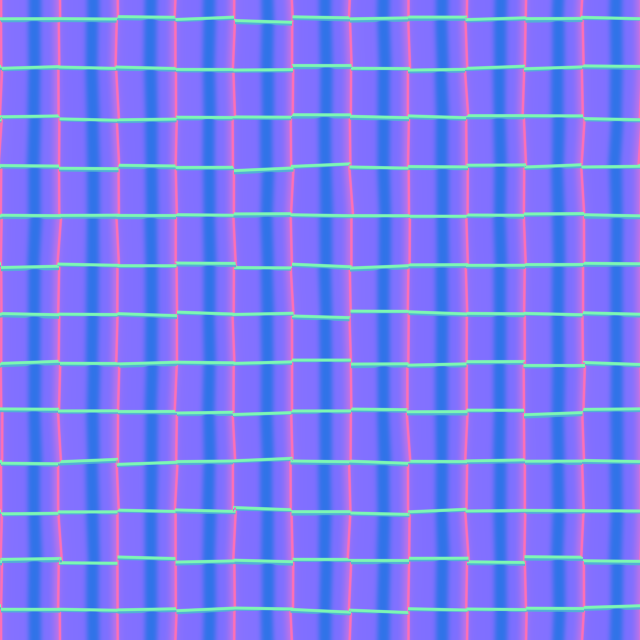
Reproduce this texture map procedurally as a Shadertoy shader.

```glsl
#define TILES vec2(11.0, 13.0)
#define PHASE vec2(0.02, 0.626)
#define VALLEY_CENTER 0.575
#define VALLEY_WIDTH 0.12
#define SEAM_WIDTH 0.021
#define LIP_WIDTH 0.030
#define FLAT_COLOR vec3(0.505, 0.44, 1.0)
#define VALLEY_COLOR vec3(0.19, 0.45, 0.91)
#define SLOPE_COLOR vec3(0.74, 0.45, 0.91)
#define SEAM_COLOR vec3(1.0, 0.44, 0.70)
#define LIP_COLOR vec3(0.49, 0.97, 0.70)
#define UNDER_COLOR vec3(0.30, 0.72, 0.82)

// Random values per tile; ids wrap so opposite canvas edges agree
vec3 tileHash(vec2 id, float seed) {
    vec3 p = fract(vec3(mod(id, TILES), seed).xyx * vec3(0.1031, 0.1030, 0.0973) + seed * 0.173);
    p += dot(p, p.yxz + 33.33);
    return fract((p.xxy + p.yzz) * p.zyx);
}

// Mostly small signed offsets with a few large ones
vec2 jitter(vec2 h) {
    vec2 s = h * 2.0 - 1.0;
    return 0.25 * s + 0.75 * s * s * s;
}

// Sideways offset of the seam left of a tile, at height v in that tile
float seamOffset(vec2 id, float v) {
    vec2 j = jitter(tileHash(id, 1.0).xy);
    return 0.025 * j.x + 0.065 * j.y * (v - 0.5);
}

// Vertical offset of the lip below a tile, at position u along it
float lipOffset(vec2 id, float u) {
    vec2 j = jitter(tileHash(id, 2.0).xy);
    return 0.065 * j.x + 0.055 * j.y * (u - 0.5);
}

// Signed distance to the nearest lip of a column, and that lip's row
vec2 nearestLip(vec2 p, float column) {
    float row = floor(p.y + 0.5);
    return vec2(p.y - row - lipOffset(vec2(column, row), p.x - column), row);
}

vec3 shadeTiles(vec2 uv, float soft) {
    vec2 p = uv * TILES - PHASE;

    // Find the tile whose displaced edges enclose the point
    vec2 lip = nearestLip(p, floor(p.x));
    float row = lip.y - (lip.x < 0.0 ? 1.0 : 0.0);
    float seam = floor(p.x + 0.5);
    float seamDist = p.x - seam - seamOffset(vec2(seam, row), p.y - row);
    float column = seam - (seamDist < 0.0 ? 1.0 : 0.0);
    lip = nearestLip(p, column);
    row = lip.y - (lip.x < 0.0 ? 1.0 : 0.0);
    vec2 id = vec2(column, row);
    float v = p.y - row;

    // Position across the tile follows its leaning sides
    float left = column + seamOffset(id, v);
    float right = column + 1.0 + seamOffset(id + vec2(1.0, 0.0), v);
    float u = clamp((p.x - left) / (right - left), 0.0, 1.0);

    // Curved profile: flat pan, valley, rising side
    vec3 variation = tileHash(id, 3.0);
    float valley = exp(-pow(abs(u - VALLEY_CENTER) / VALLEY_WIDTH, 3.0));
    vec3 color = FLAT_COLOR + vec3(0.02, 0.012, 0.0) * (variation.x - 0.5);
    color.r += 0.03 * (0.4 - u) * (1.0 - valley);
    color = mix(color, VALLEY_COLOR, valley);
    float rise = smoothstep(0.74, 1.0, u);
    color = mix(color, SLOPE_COLOR, rise * rise + 0.55 * exp(-u / 0.05));

    // Seam between columns
    float seamMask = 1.0 - smoothstep(SEAM_WIDTH - soft, SEAM_WIDTH + soft, abs(seamDist));
    color = mix(color, SEAM_COLOR, seamMask);

    // Bevel under the lip, thinner where the valley passes below it
    vec3 bevel = tileHash(vec2(column, lip.y), 4.0);
    float depth = mix(0.015, 0.05, bevel.x) + 0.025 * (bevel.y - 0.5) * (u - 0.5);
    depth = LIP_WIDTH + max(depth - 0.03 * valley * bevel.z, 0.004);
    float underMask = smoothstep(-depth - soft, -depth + soft, lip.x)
                    * (1.0 - smoothstep(-soft, soft, lip.x));
    color = mix(color, UNDER_COLOR, 0.9 * underMask);

    // Bright lip between rows
    float lipMask = 1.0 - smoothstep(LIP_WIDTH - soft, LIP_WIDTH + soft, abs(lip.x));
    return mix(color, LIP_COLOR, lipMask);
}

void mainImage(out vec4 fragColor, in vec2 fragCoord) {
    float soft = max(0.011, 0.4 * TILES.y / iResolution.y);
    vec3 color = vec3(0.0);
    // Four samples per pixel smooth the steps between tiles
    for (int i = 0; i < 4; i++) {
        vec2 offset = vec2(float(i % 2), float(i / 2)) * 0.5 - 0.25;
        color += shadeTiles((fragCoord + offset) / iResolution.xy, soft);
    }
    fragColor = vec4(color * 0.25, 1.0);
}
```
